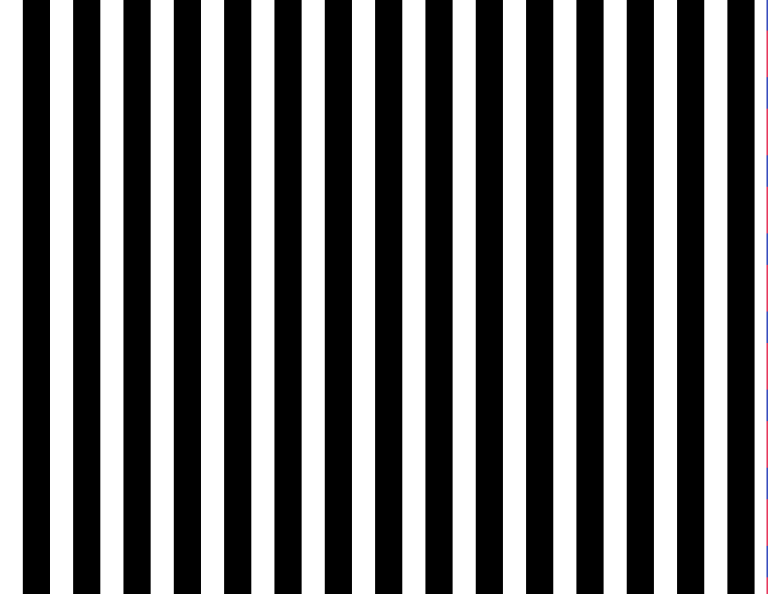
Give the GLSL for this pattern, as a Shadertoy shader.

```glsl
// Fifteen upright black stripes on white, with a sliver of red and blue
// dashes along the right edge. Each part is a repeated 1D distance, with
// edges smoothed over one pixel.

// Coverage of a band, from its signed distance (negative inside)
float coverage(float dist, float pixel) {
    return clamp(0.5 - dist / pixel, 0.0, 1.0);
}

// Signed distance to the nearest of many bands, one per period
float repeatedBand(float pos, float center, float period, float width) {
    float local = (fract((pos - center) / period + 0.5) - 0.5) * period;
    return abs(local) - 0.5 * width;
}

void mainImage(out vec4 fragColor, in vec2 fragCoord) {
    vec2 uv = fragCoord / iResolution.xy;
    vec2 pixel = 1.0 / iResolution.xy;

    // Black stripes on white
    float stripe = repeatedBand(uv.x, 0.0474, 0.06553, 0.0354);
    vec3 color = vec3(1.0 - coverage(stripe, pixel.x));

    // Dashed sliver on the right: long red dashes, short blue gaps
    float dash = repeatedBand(1.0 - uv.y, 0.0907, 0.1315, 0.0785);
    vec3 blue = vec3(0.22, 0.30, 0.74);
    vec3 red = vec3(0.90, 0.22, 0.36);
    vec3 dashColor = mix(blue, red, coverage(dash, pixel.y));
    color = mix(color, dashColor, coverage(0.998 - uv.x, pixel.x));

    fragColor = vec4(color, 1.0);
}
```
